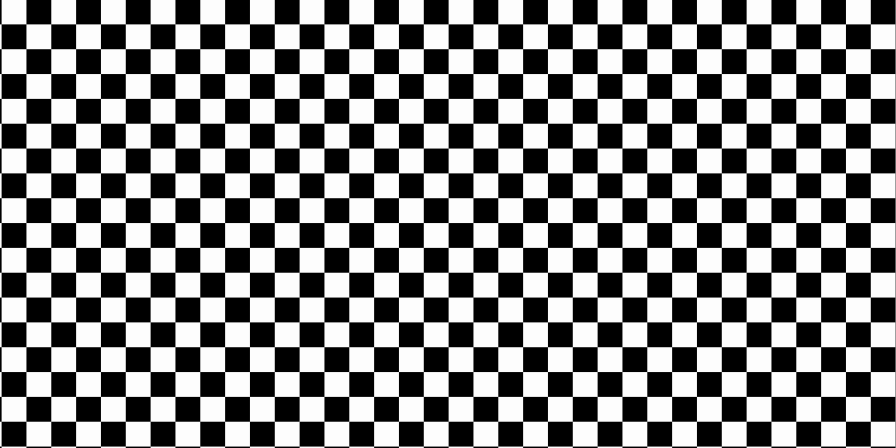
This pattern is drawn by a Shadertoy shader. Its source:

```glsl
// Black and white checkerboard, 36 by 18 squares, with softly smoothed edges.

#define CELLS_PER_HEIGHT 18.04
#define GRID_ORIGIN vec2(0.0036, 1.001)   // top left corner, in canvas heights
#define EDGE_PIXELS 1.0                   // width of the smoothed edge
#define DARK vec3(0.0)
#define LIGHT vec3(0.992)

// Square wave that flips sign at every integer, with linear ramps at the flips.
vec2 squareWave(vec2 p, float rampWidth) {
    vec2 side = 1.0 - 2.0 * mod(floor(p), 2.0);
    vec2 edgeDistance = 0.5 - abs(fract(p) - 0.5);
    return side * clamp(2.0 * edgeDistance / rampWidth, 0.0, 1.0);
}

void mainImage(out vec4 fragColor, in vec2 fragCoord) {
    // Grid coordinates, counted right and down from the top left square
    vec2 uv = fragCoord / iResolution.y;
    vec2 grid = (uv - GRID_ORIGIN) * vec2(1.0, -1.0) * CELLS_PER_HEIGHT;
    float rampWidth = EDGE_PIXELS * CELLS_PER_HEIGHT / iResolution.y;

    // The product of both waves alternates from square to square
    vec2 wave = squareWave(grid, rampWidth);
    float lightness = 0.5 + 0.5 * wave.x * wave.y;

    fragColor = vec4(mix(DARK, LIGHT, lightness), 1.0);
}
```
